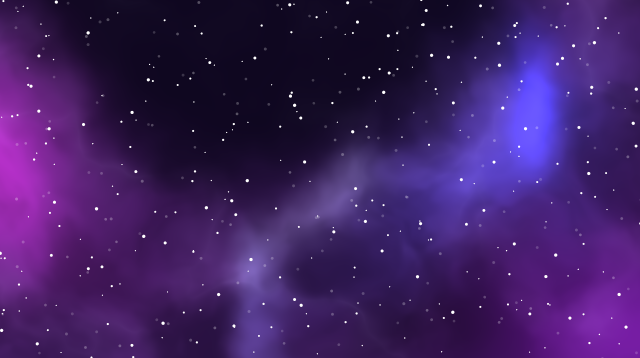
Write a Shadertoy shader that draws this texture.

```glsl
// Deep violet nebula under a field of round stars.
// Warped fractal noise shapes soft glows and smoke along a diagonal band;
// rotated jittered grids scatter crisp white and faint translucent stars.

#define DARK vec3(0.058, 0.026, 0.125)
#define VIOLET vec3(0.235, 0.100, 0.355)
#define MAGENTA vec3(0.40, 0.07, 0.36)
#define PLUM vec3(0.20, 0.00, 0.25)
#define INDIGO vec3(0.06, 0.10, 0.27)
#define BLUE vec3(0.08, 0.10, 0.50)
#define LAVENDER vec3(0.23, 0.24, 0.27)
#define STAR_CELL 0.15
#define STAR_LAYERS 8
#define WARP 0.26
#define SMOKE_SCALE 3.6

vec3 hash3(vec2 p) {
    vec3 q = fract(p.xyx * vec3(0.1031, 0.1030, 0.0973));
    q += dot(q, q.yxz + 33.33);
    return fract((q.xxy + q.yzz) * q.zyx);
}

float noise(vec2 p) {
    vec2 cell = floor(p), f = fract(p);
    f = f * f * f * (f * (f * 6.0 - 15.0) + 10.0);
    float low = mix(hash3(cell).x, hash3(cell + vec2(1, 0)).x, f.x);
    float high = mix(hash3(cell + vec2(0, 1)).x, hash3(cell + vec2(1, 1)).x, f.x);
    return mix(low, high, f.y);
}

mat2 rotate(float angle) {
    float c = cos(angle), s = sin(angle);
    return mat2(c, s, -s, c);
}

float fbm(vec2 p) {
    float sum = 0.0, weight = 0.53;
    for (int i = 0; i < 4; i++) {
        sum += weight * noise(p);
        p = rotate(0.65) * p * 2.03 + 17.3;
        weight *= 0.47;
    }
    return sum;
}

float glow(vec2 p, vec2 center, vec2 radius) {
    vec2 d = (p - center) / radius;
    return exp(-dot(d, d));
}

float streak(vec2 p, vec2 a, vec2 b, float width) {
    vec2 along = b - a;
    float t = clamp(dot(p - a, along) / dot(along, along), 0.0, 1.0);
    float d = length(p - a - along * t) / width;
    return exp(-d * d);
}

vec3 nebula(vec2 p) {
    vec2 bend = vec2(fbm(p * 3.0 + 4.0), fbm(p * 3.0 + 31.0)) - 0.5;
    vec2 q = p + WARP * bend;
    float smoke = smoothstep(0.22, 0.78, fbm(q * SMOKE_SCALE + 9.0));
    float wisp = pow(1.0 - abs(2.0 * fbm(q * 2.6 + 52.0) - 1.0), 5.0);

    // Dark sky above a curved edge, violet haze below it
    float edge = 0.47 + 0.9 * (q.x - 0.72) * (q.x - 0.72);
    float haze = smoothstep(-0.24, 0.24, edge - q.y);
    vec3 col = mix(DARK, VIOLET, haze * (0.55 + 0.6 * smoke));
    col *= 1.0 - 0.35 * glow(q, vec2(1.12, 0.06), vec2(0.28, 0.16));

    // Magenta sides
    vec2 soft = mix(p, q, 0.5);
    col += MAGENTA * glow(soft, vec2(-0.03, 0.52), vec2(0.21, 0.29)) * (0.75 + 0.4 * smoke);
    col += MAGENTA * 0.22 * glow(q, vec2(0.2, 0.3), vec2(0.35, 0.25));
    col += PLUM * glow(soft, vec2(1.76, 0.04), vec2(0.42, 0.30));

    // Blue cloud and its bright core
    vec2 tilted = rotate(-0.6) * (q - vec2(1.30, 0.48));
    col += INDIGO * glow(tilted, vec2(0.0), vec2(0.42, 0.19)) * (0.55 + 0.7 * smoke);
    col += BLUE * glow(soft, vec2(1.49, 0.71), vec2(0.065, 0.16));
    col += INDIGO * 0.6 * glow(q, vec2(1.48, 0.66), vec2(0.18, 0.24));

    // Pale smoke streak, its violet tail and thin wisps
    float pale = streak(q, vec2(0.72, 0.25), vec2(0.99, 0.48), 0.085);
    float tail = streak(q, vec2(0.72, 0.25), vec2(0.76, -0.05), 0.065);
    col += LAVENDER * pale * (0.45 + 0.65 * smoke);
    col += (0.35 * LAVENDER + 0.35 * INDIGO) * tail * (0.6 + 0.6 * smoke);
    col += LAVENDER * wisp * smoke * (0.12 + 0.16 * haze);
    return col;
}

vec3 addStars(vec3 col, vec2 p, float pixel) {
    // Kinds: large, medium, small, faint
    vec4 radii = vec4(0.0046, 0.0031, 0.0018, 0.0041);
    vec4 chances = vec4(0.50, 0.62, 0.80, 0.95);
    for (int i = 0; i < STAR_LAYERS; i++) {
        int kind = i % 4;
        vec2 grid = rotate(0.4 + 0.73 * float(i)) * p / STAR_CELL + 23.7 * float(i + 1);
        vec3 rnd = hash3(floor(grid) + 71.0 * float(i));
        float d = length(fract(grid) - mix(vec2(0.05), vec2(0.95), rnd.xy)) * STAR_CELL;
        float radius = radii[kind] * (0.85 + 0.15 * fract(rnd.z * 37.0));
        float cover = clamp((radius - d) / pixel + 0.5, 0.0, 1.0);
        float opacity = kind == 3 ? 0.16 + 0.14 * rnd.x : 1.0;
        col = mix(col, vec3(1.0), cover * opacity * step(rnd.z, chances[kind]));
    }
    return col;
}

void mainImage(out vec4 fragColor, in vec2 fragCoord) {
    vec2 p = fragCoord / iResolution.y;
    vec3 col = addStars(nebula(p), p, 1.0 / iResolution.y);
    fragColor = vec4(clamp(col, 0.0, 1.0), 1.0);
}
```
